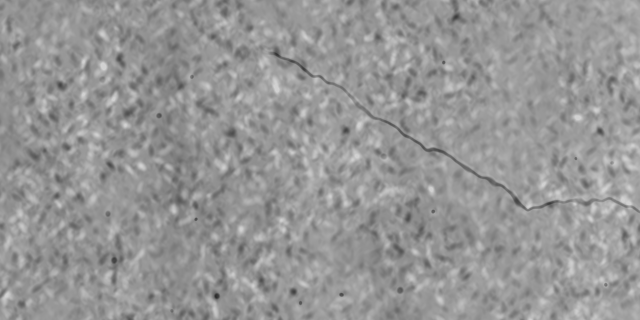
Give the GLSL for this texture, as a WebGL 2 fragment shader.

```glsl
#version 300 es
precision highp float;
// Weathered grey concrete: wormy grain, soft mottling, a vertical stain, pits and a crack.

uniform vec2 u_resolution;
out vec4 fragColor;

const float BASE_GREY = 0.597;
const float GRAIN_CELLS = 37.0;      // coarse grain cells per canvas height
const float FINE_CELLS = 66.0;
const float GRAIN_CONTRAST = 0.155;
const float FINE_CONTRAST = 0.05;
const float MOTTLE_CONTRAST = 0.13;
const vec2 DAB_RADII = vec2(0.56, 1.0); // short and long radius, in cells

const float STAIN_X = 0.55;
const float STAIN_WIDTH = 0.045;
const float STAIN_DARKNESS = 0.065;

const float PIT_CELLS = 7.0;
const float PIT_CHANCE = 0.27;
const float PIT_DARKNESS = 0.27;

const vec2 CRACK_START = vec2(0.79, 0.875);
const float CRACK_SLOPE = -0.605;
const float CRACK_BEND_X = 1.65;     // the crack levels out past here
const float CRACK_DARKNESS = 0.23;

vec3 hash3(vec2 cell) {
  vec3 h = fract(cell.xyx * vec3(0.1031, 0.1030, 0.0973));
  h += dot(h, h.yxz + 33.33);
  return fract((h.xxy + h.yzz) * h.zyx);
}

float valueNoise(vec2 p) {
  vec2 cell = floor(p), f = fract(p);
  f = f * f * (3.0 - 2.0 * f);
  float low = mix(hash3(cell).x, hash3(cell + vec2(1, 0)).x, f.x);
  float high = mix(hash3(cell + vec2(0, 1)).x, hash3(cell + vec2(1, 1)).x, f.x);
  return mix(low, high, f.y);
}

float layeredNoise(vec2 p) {
  float sum = 0.0, weight = 0.5;
  for (int i = 0; i < 4; i++) {
    sum += weight * valueNoise(p);
    p = mat2(0.8, 0.6, -0.6, 0.8) * p * 2.03 + 17.3;
    weight *= 0.5;
  }
  return sum / 0.9375;
}

// Cellular grain: light and dark elongated dabs, mostly upright
float dabGrain(vec2 p) {
  vec2 cell = floor(p);
  float sum = 0.0;
  for (int y = -1; y <= 1; y++)
  for (int x = -1; x <= 1; x++) {
    vec2 id = cell + vec2(x, y);
    vec3 rnd = hash3(id + 71.0);
    float tone = hash3(id + 193.0).y * 2.0 - 1.0;
    float angle = (rnd.z - 0.5) * 2.3;
    vec2 d = p - id - rnd.xy;
    d = mat2(cos(angle), -sin(angle), sin(angle), cos(angle)) * d / DAB_RADII;
    float falloff = max(0.0, 1.0 - dot(d, d));
    sum += tone * falloff * falloff;
  }
  return sum;
}

float pits(vec2 p) {
  vec2 q = p * PIT_CELLS, cell = floor(q);
  vec3 rnd = hash3(cell + 311.0);
  vec3 shape = hash3(cell + 507.0);
  vec2 d = (q - cell - 0.2 - 0.6 * rnd.xy) / PIT_CELLS;
  d.x *= 0.85 + 0.4 * shape.y;
  float radius = mix(0.007, 0.015, shape.x);
  float spot = 1.0 - smoothstep(radius * 0.35, radius, length(d));
  return spot * step(rnd.z, PIT_CHANCE) * mix(0.45, 1.0, shape.z);
}

float crackHeight(float x) {
  float fall = CRACK_START.y + CRACK_SLOPE * (min(x, CRACK_BEND_X) - CRACK_START.x);
  float past = max(x - CRACK_BEND_X, 0.0);
  float arch = 0.035 * sin(past * 9.0) - 0.07 * past;
  float wander = 0.012 * sin(x * 13.0 + 1.0) + 0.005 * sin(x * 37.0);
  return fall + arch + wander + 0.012 * (valueNoise(vec2(x * 42.0, 3.0)) - 0.5);
}

// x: dark fissure, y: pale lip just above it
vec2 crack(vec2 p) {
  float slope = (crackHeight(p.x + 0.004) - crackHeight(p.x - 0.004)) / 0.008;
  float d = (p.y - crackHeight(p.x)) / sqrt(1.0 + slope * slope);
  float knot = pow(valueNoise(vec2(p.x * 26.0, 9.0)), 5.0);
  float width = 0.0055 + 0.008 * knot;
  float along = smoothstep(CRACK_START.x, CRACK_START.x + 0.08, p.x);
  float strength = 0.6 + 0.45 * valueNoise(vec2(p.x * 17.0, 5.0));
  float fissure = 1.0 - smoothstep(width * 0.2, width * 1.15, abs(d));
  float lip = 1.0 - smoothstep(0.0, 0.007, abs(d - 0.010));
  return along * strength * vec2(fissure, lip);
}

void main() {
  vec2 p = gl_FragCoord.xy / u_resolution.y;
  vec2 warp = 0.008 * vec2(valueNoise(p * 24.0), valueNoise(p * 24.0 + 40.0));

  // Grain fades in the smoother, worn patches
  float wear = smoothstep(0.3, 0.62, layeredNoise(p * 5.5 + 8.0));
  float grain = GRAIN_CONTRAST * dabGrain((p + warp) * GRAIN_CELLS)
              + FINE_CONTRAST * dabGrain(p * FINE_CELLS + 29.0);
  float grey = BASE_GREY + grain * mix(0.6, 1.2, wear);
  grey += MOTTLE_CONTRAST * (layeredNoise(p * 4.0 + 2.0) - 0.5);
  grey += 0.018 * (p.x - 1.0);

  // Vertical stain with a ragged edge
  float offset = p.x - STAIN_X + 0.04 * (layeredNoise(p * vec2(7.0, 4.0)) - 0.5);
  float stain = exp(-offset * offset / (STAIN_WIDTH * STAIN_WIDTH));
  grey -= STAIN_DARKNESS * stain * (0.6 + 0.7 * valueNoise(vec2(4.0, p.y * 5.0)));

  vec2 fissure = crack(p);
  grey += 0.04 * fissure.y - CRACK_DARKNESS * fissure.x;
  grey -= PIT_DARKNESS * pits(p + warp * 0.5);
  fragColor = vec4(vec3(clamp(grey, 0.16, 0.82)), 1.0);
}
```
